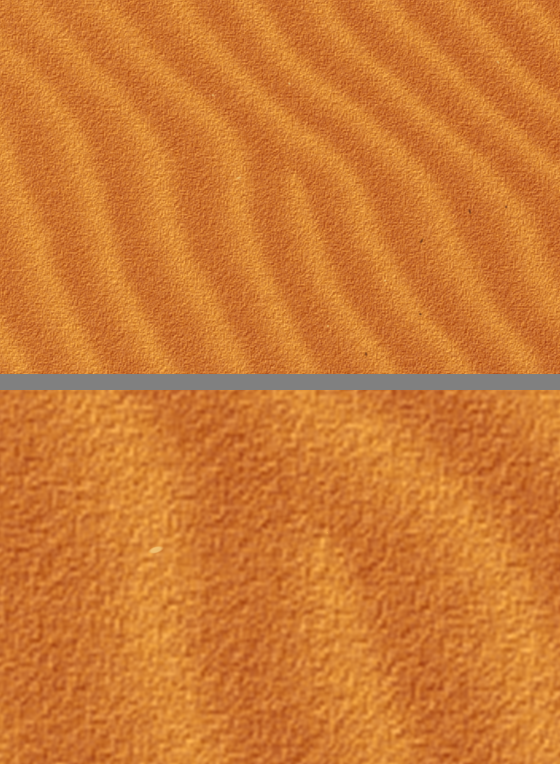
Top: the whole. Bottom: its middle third, enlarged.
Write a Shadertoy shader that draws this texture.

```glsl
float hash(vec2 p) {
    vec3 q = fract(vec3(p.xyx) * 0.1031);
    q += dot(q, q.yzx + 33.33);
    return fract((q.x + q.y) * q.z);
}

float noise(vec2 p) {
    vec2 cell = floor(p), f = fract(p);
    f = f * f * (3.0 - 2.0 * f);
    return mix(mix(hash(cell), hash(cell + vec2(1, 0)), f.x),
               mix(hash(cell + vec2(0, 1)), hash(cell + vec2(1, 1)), f.x), f.y);
}

// Ripple height: slanted, bent crests with one fork where an extra crest begins
float ripples(vec2 p) {
    float down = 1.0 - p.y;
    p.x += 0.035 * (noise(p * 5.0 + 3.0) - 0.5) + 0.014 * (noise(p * 14.0) - 0.5);
    float bend = (down - 0.38 - 0.12 * (p.x - 0.5)) / 0.2;
    float crestX = 0.08 + 0.62 * down + 0.09 * exp(-bend * bend);
    vec2 fork = p - vec2(0.79, 0.54);
    float angle = 6.28319 * ((p.x - crestX) / (0.18 + 0.023 * down) - 0.41)
                + atan(fork.y, fork.x);
    return pow(0.5 + 0.5 * cos(angle - 0.35 * cos(angle)), 1.5);
}

// Grains lit from the upper left: slope of fine noise
float grains(vec2 p) {
    vec2 toLight = vec2(-0.6, 0.7);
    vec2 fine = p * 235.0, coarse = p * 130.0 + 40.0;
    return 0.75 * (noise(fine) - noise(fine + toLight))
         + 0.35 * (noise(coarse) - noise(coarse + toLight))
         + 0.35 * (noise(p * 300.0 + 71.0) - 0.5);
}

// Sparse elongated flecks, x = coverage, y = brightness
vec2 flecks(vec2 p) {
    vec2 cell = floor(p * 10.0);
    float present = step(0.93, hash(cell + 17.0));
    vec2 center = 0.2 + 0.6 * vec2(hash(cell + 5.0), hash(cell + 9.0));
    vec2 d = (fract(p * 10.0) - center) / 10.0;
    float turn = 6.28319 * hash(cell + 23.0);
    d = mat2(cos(turn), -sin(turn), sin(turn), cos(turn)) * d;
    d.x /= 1.0 + 1.5 * hash(cell + 31.0);
    float edge = 1.0 / iResolution.y;
    float cover = 1.0 - smoothstep(0.0025 - edge, 0.0025 + edge, length(d));
    return vec2(present * cover, step(0.3, hash(cell + 41.0)));
}

void mainImage(out vec4 fragColor, in vec2 fragCoord) {
    vec2 p = fragCoord / iResolution.y;

    // Ripple shading, softer toward the upper left
    float haze = smoothstep(0.7, 0.0, length(p - vec2(0.0, 1.0)));
    float light = mix(ripples(p), 0.55, 0.4 * haze);
    light += 0.25 * (noise(p * 40.0) - 0.5) + 0.12 * (0.75 - p.x);
    vec3 trough = vec3(0.783, 0.433, 0.177);
    vec3 crest = vec3(0.862, 0.548, 0.222);
    vec3 color = mix(trough, crest, light);

    // Sand grains with a slight hue variation
    color += vec3(0.17, 0.205, 0.135) * grains(p);
    color += vec3(-0.01, 0.0, 0.05) * (noise(p * 210.0 + 130.0) - 0.5);

    vec2 fleck = flecks(p);
    vec3 fleckColor = mix(vec3(0.38, 0.17, 0.08), vec3(0.96, 0.8, 0.5), fleck.y);
    color = mix(color, fleckColor, 0.8 * fleck.x);

    fragColor = vec4(clamp(color, 0.0, 1.0), 1.0);
}
```
